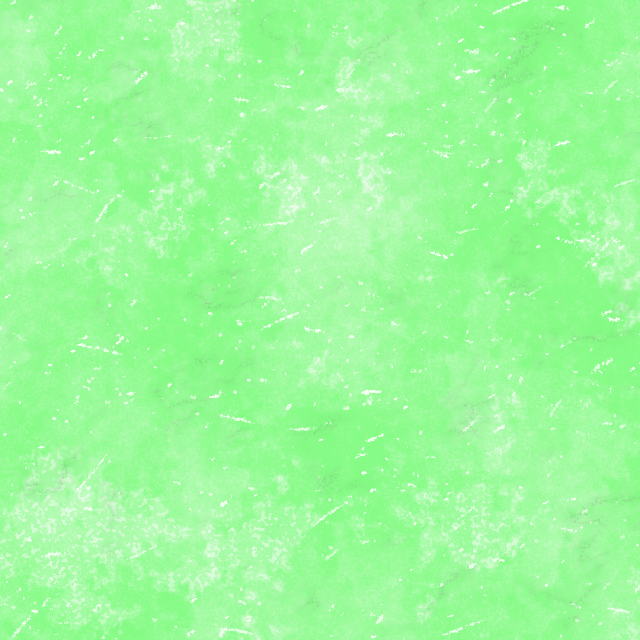
Reproduce this texture procedurally as a Shadertoy shader.

```glsl
vec2 hash2(vec2 p) {
    vec3 q = fract(p.xyx * vec3(0.1031, 0.1030, 0.0973));
    q += dot(q, q.yzx + 33.33);
    return fract((q.xx + q.yz) * q.zy);
}

mat2 rotation(float angle) {
    float c = cos(angle), s = sin(angle);
    return mat2(c, -s, s, c);
}

float cornerGradient(vec2 cell, vec2 offset) {
    float angle = 6.2832 * hash2(cell).x;
    return dot(vec2(cos(angle), sin(angle)), offset);
}

float gradientNoise(vec2 p) {
    vec2 i = floor(p), f = p - i;
    vec2 u = f * f * f * (f * (f * 6.0 - 15.0) + 10.0);
    vec2 x = vec2(1, 0), y = vec2(0, 1);
    return mix(mix(cornerGradient(i, f), cornerGradient(i + x, f - x), u.x),
               mix(cornerGradient(i + y, f - y), cornerGradient(i + 1.0, f - 1.0), u.x), u.y);
}

float fbm(vec2 p) {
    float sum = 0.0, amplitude = 0.5;
    for (int i = 0; i < 6; i++) {
        sum += amplitude * gradientNoise(p);
        p = rotation(0.6) * p * 2.03 + 17.3;
        amplitude *= 0.53;
    }
    return sum;
}

// Tapered, ragged strokes scattered at most one per grid cell
float scratches(vec2 p, float cells, float density, vec2 lengths, float width, float pixel) {
    float cover = 0.0;
    float ragged = gradientNoise(p * 120.0) + gradientNoise(p * 270.0);
    for (int y = -1; y <= 1; y++)
    for (int x = -1; x <= 1; x++) {
        vec2 cell = floor(p * cells) + vec2(x, y);
        vec2 shape = hash2(cell + 71.7), kind = hash2(cell + 213.1);
        float angle = mix(-0.5, 1.0, pow(shape.x, 0.75));
        vec2 q = rotation(angle) * (p - (cell + hash2(cell + cells)) / cells);
        float halfLength = mix(lengths.x, lengths.y, shape.y * shape.y);
        float along = q.x / halfLength;
        q.y += (kind.y - 0.5) * 0.15 * halfLength * along * along;
        float thickness = width * (0.35 + 1.2 * kind.y) * (1.0 - along * along);
        float edge = abs(q.y) + 2.8 * width * ragged - thickness;
        float stroke = 1.0 - smoothstep(-pixel, pixel, edge);
        stroke *= 1.0 - smoothstep(0.8, 1.1, abs(along));
        stroke *= 1.0 - smoothstep(2.0, 3.0, abs(q.y) / width);
        cover = max(cover, stroke * step(kind.x, density) * (0.55 + 0.45 * shape.y));
    }
    return cover;
}

// Faint smudged creases along the zero line of a stretched noise
float creases(vec2 p, float grain) {
    vec2 q = rotation(0.35) * p * vec2(4.0, 8.0) + 41.0;
    float d = abs(fbm(q) + 0.02 * grain);
    float broken = smoothstep(0.0, 0.25, fbm(p * 7.0 + 9.0));
    float dust = clamp(0.65 + 1.3 * grain, 0.0, 1.3);
    return broken * dust * (0.4 * exp(-d * 60.0) + 0.35 * exp(-d * 16.0));
}

void mainImage(out vec4 fragColor, in vec2 fragCoord) {
    vec2 p = fragCoord / iResolution.y;
    float pixel = 1.0 / iResolution.y;

    float fine = gradientNoise(p * 200.0) + 1.1 * gradientNoise(p * 370.0 + 5.0);
    float mottle = fbm(p * 38.0 + 3.0);

    // Cloudy wash with torn-edged pale patches
    float cloud = fbm(p * vec2(3.6, 3.0) + 2.4);
    float wash = fbm(p * vec2(5.0, 4.0) + 31.0) + 0.2 * mottle;
    float patches = smoothstep(-0.03, 0.05, wash);
    float pale = fbm(p * vec2(4.5, 3.8) + 63.0) + 0.25 * mottle;
    float palePatches = smoothstep(0.12, 0.17, pale);
    float streaks = gradientNoise(p * vec2(38.0, 3.0)) * (0.5 + gradientNoise(p * 7.0));

    float tone = 0.567 + 0.25 * cloud + 0.048 * patches + 0.065 * palePatches;
    tone += 0.03 * streaks + 0.1 * mottle + 0.045 * fine;

    // Chalky speckle, strongest inside the pale patches
    float speckle = smoothstep(0.1, 0.35, gradientNoise(p * 125.0 + 8.0) + 0.9 * mottle + 0.3 * fine);
    tone += speckle * (0.018 + 0.12 * smoothstep(0.05, 0.28, pale));
    tone = max(tone, mix(0.538, tone, 0.35));

    vec3 color = vec3(tone, 0.985, tone);
    color = mix(color, vec3(0.43, 0.67, 0.44), 0.42 * creases(p, fine));

    // Long scratches, with chips gathered in loose clusters
    float cluster = 0.4 + 1.1 * gradientNoise(p * 6.0 + 4.0);
    float marks = scratches(p, 7.0, 0.75, vec2(0.015, 0.055), 0.0013, pixel);
    marks = max(marks, scratches(p + 3.0, 21.0, cluster, vec2(0.004, 0.017), 0.0017, pixel));
    marks = max(marks, scratches(p + 7.0, 43.0, 0.7 * cluster, vec2(0.0015, 0.006), 0.0013, pixel));
    color = mix(color, vec3(0.96, 0.995, 0.96), marks);

    fragColor = vec4(color, 1.0);
}
```
